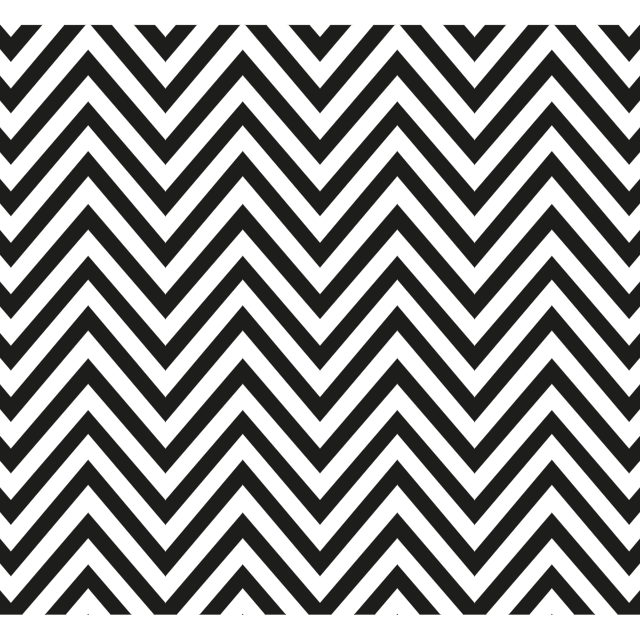
Give the GLSL for this pattern, as a Shadertoy shader.

```glsl
// Black chevron stripes on white, with plain margins above and below.

const float PI = 3.14159265;
const float ZIGZAG_WIDTH = 0.2415;   // valley to valley
const float STRIPE_PITCH = 0.08037;  // one black plus one white stripe
const float SLOPE = 1.173;

// Stripe count measured downward; integers lie on the top edge of a black stripe.
float stripeCoord(vec2 p) {
    float fromValley = abs(fract((p.x - 0.5) / ZIGZAG_WIDTH + 0.5) - 0.5);
    float s = (0.5402 + SLOPE * ZIGZAG_WIDTH * fromValley - p.y) / STRIPE_PITCH;

    // Peaks drift slightly in a cycle of three stripes; valleys stay even.
    return s - 0.022 * cos(PI / 3.0 * (2.0 * s - 1.2)) * 2.0 * fromValley;
}

// Signed distance to the nearest black stripe, negative inside.
float stripeDistance(vec2 p) {
    const float halfBlack = 0.2415;
    float fromMiddle = abs(fract(stripeCoord(p) - halfBlack + 0.5) - 0.5);
    return (fromMiddle - halfBlack) * STRIPE_PITCH / length(vec2(1.0, SLOPE));
}

void mainImage(out vec4 fragColor, in vec2 fragCoord) {
    vec2 p = fragCoord / iResolution.y;
    float soft = 0.75 / iResolution.y;

    // Stripes cut off flat at the margins
    float margin = abs(p.y - 0.5003) - 0.4607;
    float ink = 1.0 - smoothstep(-soft, soft, max(stripeDistance(p), margin));

    fragColor = vec4(mix(vec3(1.0), vec3(0.114, 0.114, 0.108), ink), 1.0);
}
```
